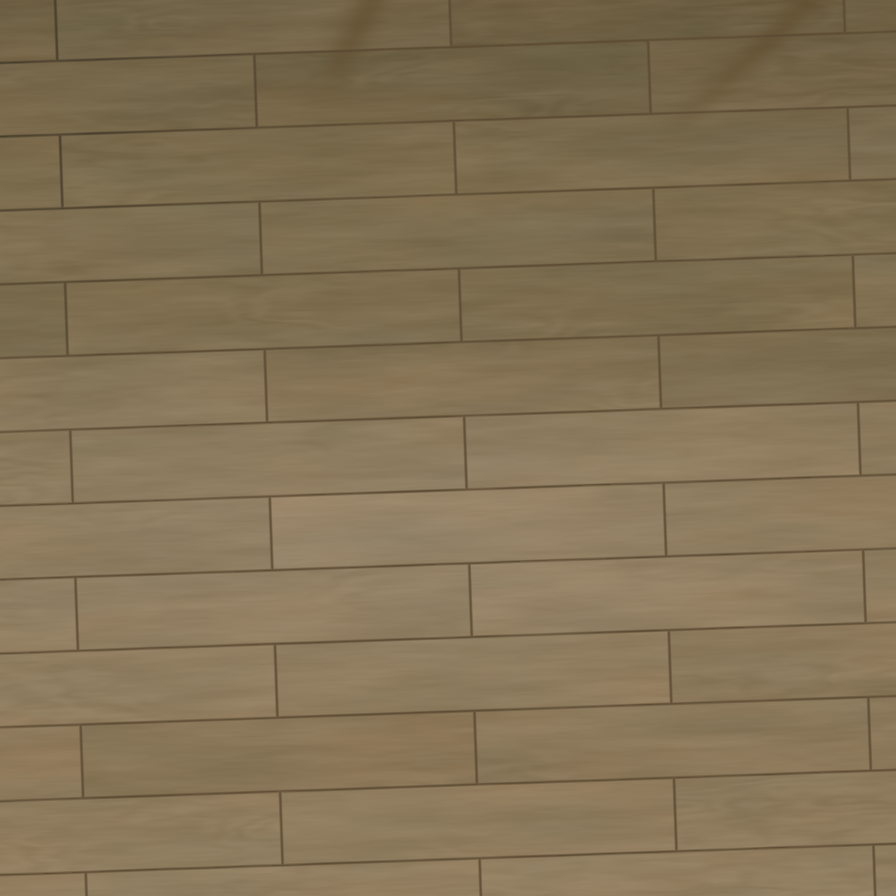
Reproduce this texture procedurally as a Shadertoy shader.

```glsl
// Wood-look floor planks laid in a half-offset running bond, tilted slightly.
// Each plank gets its own tone, streaky grain and curved figure from noise;
// thin soft joints, a broad light gradient and two faint shadows finish it.

const float TILT = 0.035;                  // slope of the rows
const vec2 PLANK = vec2(0.4401, 0.0824);   // plank length and height
const vec2 ORIGIN = vec2(0.0966, 0.0234);  // corner of the first plank
const vec3 SHADE_COLOR = vec3(0.435, 0.380, 0.270);
const vec3 OLIVE_COLOR = vec3(0.488, 0.425, 0.308);
const vec3 TAN_COLOR = vec3(0.545, 0.468, 0.352);
const vec3 LIGHT_COLOR = vec3(0.590, 0.520, 0.412);
const vec3 JOINT_COLOR = vec3(0.355, 0.290, 0.195);

float hash(vec2 p) {
    vec3 q = fract(vec3(p.xyx) * 0.1031);
    q += dot(q, q.yzx + 33.33);
    return fract((q.x + q.y) * q.z);
}

float noise(vec2 p) {
    vec2 cell = floor(p), f = fract(p);
    f = f * f * (3.0 - 2.0 * f);
    float low = mix(hash(cell), hash(cell + vec2(1, 0)), f.x);
    float high = mix(hash(cell + vec2(0, 1)), hash(cell + vec2(1, 1)), f.x);
    return mix(low, high, f.y);
}

float fbm(vec2 p) {
    float sum = 0.0, gain = 0.5;
    for (int i = 0; i < 4; i++) {
        sum += gain * noise(p);
        p = p * 2.03 + 17.1;
        gain *= 0.5;
    }
    return sum / 0.9375;
}

// Distance to the nearest multiple of a period
float gridDistance(float x, float period) {
    return abs(fract(x / period + 0.5) - 0.5) * period;
}

// Coverage of a soft-edged line
float lineMask(float dist, float halfWidth, float soft) {
    return 1.0 - smoothstep(halfWidth - soft, halfWidth + soft, dist);
}

// Broad lighting: dim olive at the top, brightest left of centre
vec3 floorTone(vec2 uv) {
    vec3 tone = mix(TAN_COLOR, OLIVE_COLOR, smoothstep(0.42, 0.68, uv.y));
    tone = mix(tone, SHADE_COLOR, smoothstep(0.80, 1.02, uv.y + 0.05 * uv.x));
    vec2 glow = (uv - vec2(0.36, 0.39)) / vec2(0.62, 0.16);
    tone = mix(tone, LIGHT_COLOR, 0.72 * exp(-dot(glow, glow)));
    return mix(tone, LIGHT_COLOR, 0.35 * smoothstep(0.14, 0.0, uv.y));
}

// Signed grain brightness; p is measured in canvas units along the plank
float woodGrain(vec2 p, vec2 seed) {
    vec2 shift = seed * 41.0;
    float streak = fbm(p * vec2(9.0, 85.0) + shift) - 0.5;
    float fiber = noise(p * vec2(38.0, 420.0) + shift) - 0.5;
    float warp = fbm(p * vec2(5.0, 24.0) + shift.yx);
    float rings = sin(warp * 42.0 + p.y * 60.0);
    float patchMask = smoothstep(0.45, 0.75, noise(p * vec2(7.0, 16.0) + shift));
    return 0.062 * streak + 0.015 * fiber + 0.009 * rings * patchMask;
}

// Soft slanted shadow running down from the top edge
float streakShadow(vec2 uv, vec2 top, float lean, float fall) {
    float drop = top.y - uv.y;
    float across = (uv.x - top.x + lean * drop) / 0.020;
    return exp(-across * across) * (1.0 - smoothstep(0.03, fall, drop));
}

void mainImage(out vec4 fragColor, in vec2 fragCoord) {
    vec2 uv = fragCoord / iResolution.xy;
    float pixel = 1.0 / iResolution.y;

    // Tilted plank coordinates; even rows slide by half a plank
    vec2 p = uv + TILT * vec2(uv.y, -uv.x) - ORIGIN;
    float row = floor(p.y / PLANK.y);
    p.x -= 0.5 * PLANK.x * mod(row + 1.0, 2.0);
    vec2 id = vec2(floor(p.x / PLANK.x), row) + 20.0;
    vec2 seed = vec2(hash(id), hash(id + 53.7));

    // Plank tone, grain and warm or grey blotches
    vec3 color = floorTone(uv);
    color += (seed.x - 0.5) * vec3(0.026, 0.026, 0.028);
    color += woodGrain(p, seed);
    float blotch = fbm(p * vec2(6.0, 22.0) + seed * 29.0) - 0.5;
    color += blotch * vec3(0.065, 0.028, 0.016);

    // Shadows from above
    float shadow = streakShadow(uv, vec2(0.415, 1.0), 0.50, 0.14);
    shadow += streakShadow(uv, vec2(0.905, 1.0), 1.05, 0.19);
    color = mix(color, vec3(0.375, 0.300, 0.180), 0.60 * shadow);

    // Joints: crisper and darker at the upper left, uneven along their length
    float soft = max(pixel, 0.0013);
    float rowJoint = lineMask(gridDistance(p.y, PLANK.y), 0.0013, soft);
    float endJoint = lineMask(gridDistance(p.x, PLANK.x), 0.0014, soft);
    float wear = 0.70 + 0.30 * noise(vec2(p.x * 22.0, row * 7.0));
    float corner = smoothstep(0.45, 0.0, uv.x) * smoothstep(0.5, 0.9, uv.y);
    vec3 jointColor = mix(JOINT_COLOR, vec3(0.22, 0.20, 0.15), 0.7 * corner);
    color = mix(color, jointColor, max(rowJoint * wear, endJoint * 0.85));

    fragColor = vec4(color, 1.0);
}
```
